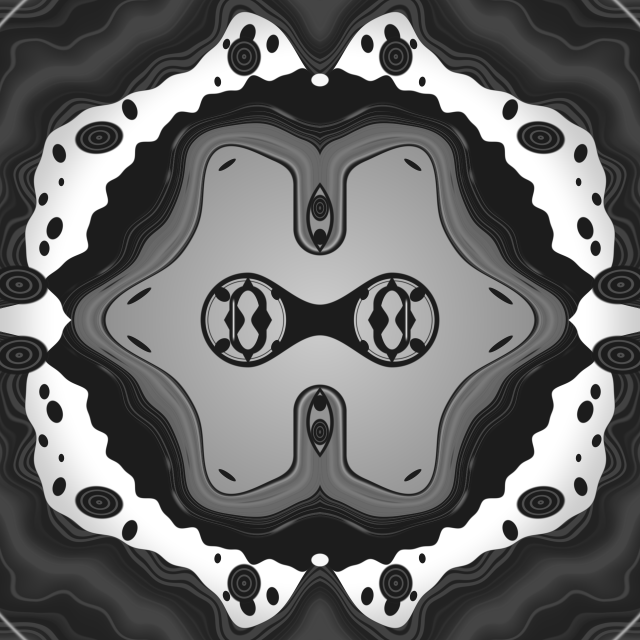
Reproduce this background procedurally as a WebGL 1 fragment shader.

```glsl
precision highp float;
uniform vec2 u_resolution;

const float INK = 0.11;

float hash(vec2 p) {
  return fract(sin(dot(p, vec2(127.1, 311.7))) * 43758.5);
}

float noise(vec2 p) {
  vec2 i = floor(p), f = fract(p);
  f = f * f * (3.0 - 2.0 * f);
  return mix(mix(hash(i), hash(i + vec2(1, 0)), f.x),
             mix(hash(i + vec2(0, 1)), hash(i + vec2(1, 1)), f.x), f.y);
}

float bump(float x, float center, float width) {
  float d = (x - center) / width;
  return exp(-d * d);
}

float smax(float a, float b, float k) {
  float h = max(k - abs(a - b), 0.0) / k;
  return max(a, b) + h * h * k * 0.25;
}

// Contour radii; t runs from 0 on the x axis to 1 on the y axis
float courtRadius(float t) {
  return 0.47 + 0.2 * bump(t, 0.0, 0.16) + 0.15 * bump(t, 0.66, 0.15);
}

float bandRadius(float t) {
  return 0.62 + 0.22 * bump(t, 0.0, 0.15) + 0.05 * bump(t, 0.27, 0.07)
    + 0.115 * bump(t, 0.63, 0.17) + 0.06 * bump(t, 0.82, 0.08);
}

float ringInner(float t) {
  return 0.775 + 0.1 * bump(t, 0.09, 0.045) + 0.012 * sin(55.0 * t)
    + 0.006 * sin(93.0 * t);
}

float ringOuter(float t) {
  return 0.88 + 0.11 * bump(t, 0.85, 0.08) + 0.14 * bump(t, 0.37, 0.16)
    - 0.13 * bump(t, 1.0, 0.07) + 0.05 * bump(t, 0.16, 0.06)
    + 0.2 * bump(t, 0.0, 0.03) + 0.006 * sin(70.0 * t);
}

// Dark oval with concentric lines
void eye(inout float tone, vec2 p, vec2 size, float tilt) {
  float c = cos(tilt), s = sin(tilt);
  float d = length(vec2(c * p.x + s * p.y, c * p.y - s * p.x) / size);
  float rings = INK + 0.2 * smoothstep(0.3, 0.9, sin(d * 19.0)) * step(0.04, size.y);
  tone = mix(tone, rings, smoothstep(1.06, 0.94, d));
}

// Twin bulbs joined by a dark neck
void dumbbell(inout float tone, vec2 q) {
  vec2 p = q - vec2(0.225, 0.0);
  float neck = q.y - 0.048 - 0.1 * smoothstep(0.0, 0.225, q.x);
  float body = p.x < 0.0 ? neck : length(p) - 0.148;
  float light = tone;
  tone = mix(tone, INK, smoothstep(0.002, -0.002, body));
  float rim = length((q - vec2(0.232, 0.0)) / vec2(0.126, 0.13));
  tone = mix(tone, light, smoothstep(1.01, 0.99, rim));
  tone = mix(tone, INK, 0.8 * bump(rim, 0.94, 0.012));
  float pod = length(p - vec2(0.0, clamp(p.y, -0.05, 0.05))) - 0.058;
  float diamond = abs(p.x) + 0.55 * q.y - 0.075;
  tone = mix(tone, INK, smoothstep(0.002, -0.002, min(pod, diamond)));
  float waist = 0.01 + 0.026 * smoothstep(0.0, 0.055, q.y);
  float core = max(abs(p.x) - waist, length(p / vec2(0.42, 1.0)) - 0.092);
  tone = mix(tone, light, smoothstep(0.002, -0.002, core));
  tone = mix(tone, 0.9, bump(p.x, 0.045, 0.003) * smoothstep(0.07, 0.05, q.y));
  eye(tone, q - vec2(0.139, 0.08), vec2(0.012, 0.019), -0.5);
  eye(tone, q - vec2(0.305, 0.08), vec2(0.027, 0.02), 0.7);
}

float scene(vec2 q) {
  float r = length(q), t = atan(q.y, q.x) / 1.5708;
  float warp = noise(q * 9.0) - 0.5;
  float light = 0.81 - 0.36 * r;

  // Central court and the banded stalk that enters it
  float court = courtRadius(t);
  float stalk = 0.083 - length(q - vec2(0.0, max(q.y, 0.285)));
  float rise = smax(r - court, stalk, 0.06);
  float s = rise / (bandRadius(t) - court) + 0.12 * warp * smoothstep(0.0, 0.06, rise);
  float broad = smoothstep(0.42, 0.58, noise(vec2(s * 11.0, 2.0 + warp)));
  float fine = smoothstep(0.5, 0.75, noise(vec2(s * 65.0, 7.0 + q.x * 2.0)));
  float bands = INK + 0.3 * broad * (1.0 - 0.6 * fine) + 0.16 * fine;
  bands = mix(bands, light * 0.9, bump(s, 0.1, 0.035));
  bands = mix(bands, 0.48, bump(s, 0.3, 0.06));
  bands = mix(bands, INK, smoothstep(0.9, 1.0, s));
  float tone = mix(light, bands, smoothstep(-0.002, 0.002, rise));

  // Leaf inside the stalk
  float leaf = abs(q.x) - 0.043 * (1.0 - pow(abs(q.y - 0.32) / 0.11, 2.0));
  tone = mix(tone, INK, smoothstep(0.002, -0.002, leaf));
  tone = mix(tone, 0.58, smoothstep(-0.009, -0.013, leaf));
  eye(tone, q - vec2(0.0, 0.35), vec2(0.028, 0.041), 0.0);
  eye(tone, q - vec2(0.0, 0.26), vec2(0.02, 0.025), 0.0);
  eye(tone, q - vec2(0.29, 0.485), vec2(0.032, 0.008), -0.6);
  eye(tone, q - vec2(0.565, 0.075), vec2(0.045, 0.009), -0.6);
  dumbbell(tone, q);

  // Striped outer field
  float outer = ringOuter(t), beyond = r - outer;
  float u = beyond + 0.09 * warp + 0.02 * sin(t * 38.0);
  float lines = smoothstep(0.4, 0.7, noise(vec2(u * 90.0, 3.0 + q.y)));
  float plain = bump(u, 0.18, 0.06) + bump(u, 0.46, 0.05);
  float field = mix(0.13 + 0.13 * lines, 0.27, min(plain, 1.0));
  field = mix(field, 0.65, bump(r, 1.36, 0.006));
  tone = mix(tone, field, smoothstep(-0.002, 0.004, beyond));

  // Bright scalloped ring with holes near its outer edge
  float ring = max(ringInner(t) - r, beyond);
  float white = 1.0 - 0.2 * smoothstep(0.82, 1.02, r);
  tone = mix(tone, white, smoothstep(0.002, -0.002, ring));
  for (int i = 0; i < 10; i++) {
    float k = float(i);
    float a = 0.162 + 0.05 * k + 0.12 * step(4.5, k) + 0.16 * step(5.5, k);
    float reach = ringOuter(a) - 0.06 - 0.035 * sin(k * 2.4);
    vec2 c = reach * vec2(cos(a * 1.5708), sin(a * 1.5708));
    eye(tone, q - c, vec2(0.02, 0.03) * (0.8 + 0.4 * sin(k * 1.7)), 0.4 * sin(k));
  }
  eye(tone, q - vec2(0.69, 0.57), vec2(0.075, 0.05), -0.15);
  eye(tone, q - vec2(0.237, 0.823), vec2(0.052, 0.06), 0.0);
  eye(tone, q - vec2(0.94, 0.11), vec2(0.09, 0.06), 0.1);
  float drop = length((q - vec2(0.0, 0.75)) / vec2(0.027, 0.02));
  return mix(tone, 0.97, smoothstep(1.08, 0.92, drop));
}

void main() {
  float tone = 0.0;
  for (int i = 0; i < 9; i++) {
    vec2 jitter = vec2(mod(float(i), 3.0), floor(float(i) / 3.0)) / 3.0 - 0.333;
    vec2 p = 2.0 * (gl_FragCoord.xy + jitter) - u_resolution;
    tone += scene(abs(p) / min(u_resolution.x, u_resolution.y));
  }
  gl_FragColor = vec4(vec3(tone / 9.0), 1.0);
}
```
